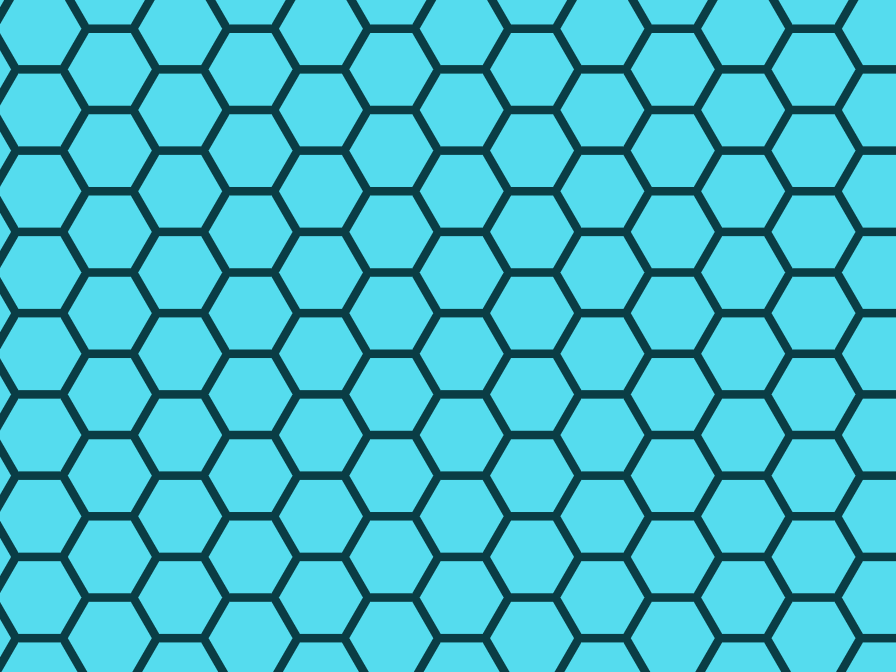
Reproduce this pattern procedurally as a WebGL 1 fragment shader.

```glsl
precision highp float;

uniform vec2 u_resolution;

// Lengths are fractions of the canvas height.
const float CELL_PITCH = 0.12092;
const float LINE_WIDTH = 0.0127;
const vec2 CELL_ORIGIN = vec2(0.0587, 0.1108);
const vec3 FILL_COLOR = vec3(0.333, 0.863, 0.933);
const vec3 LINE_COLOR = vec3(0.04, 0.24, 0.27);

// Offset from the nearest centre of a flat-topped hexagonal grid
vec2 hexOffset(vec2 p, float pitch) {
    vec2 period = pitch * vec2(sqrt(3.0), 1.0);
    vec2 a = mod(p + 0.5 * period, period) - 0.5 * period;
    vec2 b = mod(p, period) - 0.5 * period;
    return dot(a, a) < dot(b, b) ? a : b;
}

// Distance from a point inside a cell to its closest side
float hexEdgeDistance(vec2 offset, float pitch) {
    vec2 q = abs(offset);
    float slanted = dot(q, vec2(0.5 * sqrt(3.0), 0.5));
    return 0.5 * pitch - max(q.y, slanted);
}

// Line coverage with a ramp one pixel wide
float lineCoverage(float edgeDistance, float width, float pixel) {
    return clamp(0.5 + (0.5 * width - edgeDistance) / pixel, 0.0, 1.0);
}

void main() {
    vec2 p = gl_FragCoord.xy / u_resolution.y;
    float pixel = 1.0 / u_resolution.y;

    vec2 offset = hexOffset(p - CELL_ORIGIN, CELL_PITCH);
    float edge = hexEdgeDistance(offset, CELL_PITCH);
    float line = lineCoverage(edge, LINE_WIDTH, pixel);

    gl_FragColor = vec4(mix(FILL_COLOR, LINE_COLOR, line), 1.0);
}
```
